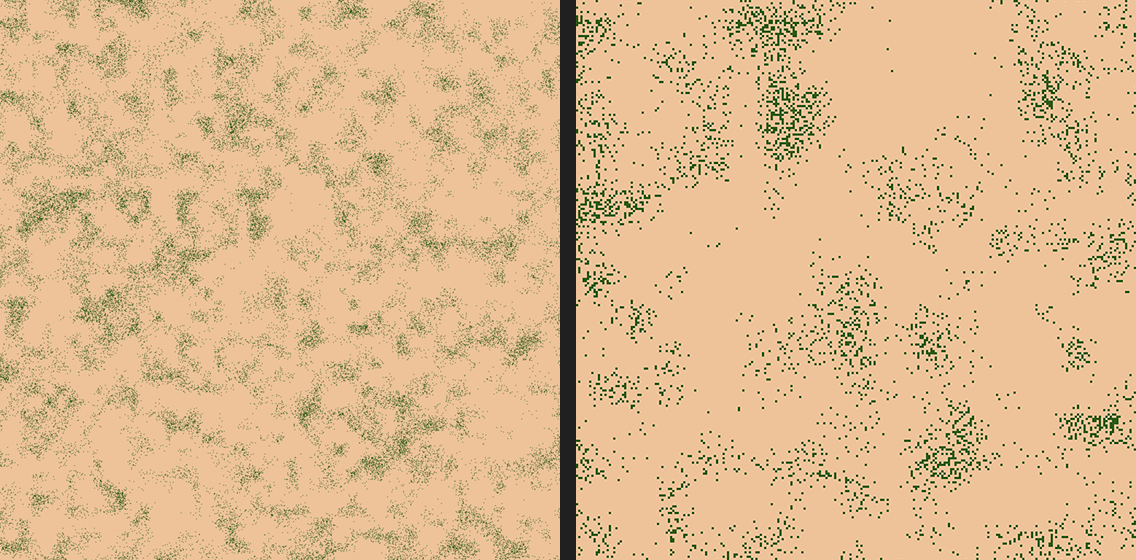
Left, the full canvas; right, a detail of the centre.
A Shadertoy shader for this texture:

```glsl
// Fine green grains scattered over flat tan, gathered in soft moss-like clumps.
// Two octaves of lattice noise set the chance that each tiny square cell is green;
// a cubic filter with a light halo then resolves the cells to the canvas.

#define GRAINS 768.0        // grain cells along the canvas height
#define CLUMPS 46.0         // fine clump lattice along the canvas height
#define FINE_SHARE 0.6      // weight of fine clumps against broad ones
#define BARE_LEVEL 0.33     // noise level below which no grain grows
#define DENSITY 1.32        // grain chance gained above the bare level
#define SOFTNESS 1.16       // filter width in pixels
#define HALO -0.75          // depth of the filter's negative lobe
#define SAND vec3(0.932, 0.765, 0.604)
#define MOSS vec3(0.185, 0.360, 0.105)

// Integer hash of a lattice point, 0 to 1
float hash(vec2 cell, uint seed) {
    uvec2 q = uvec2(ivec2(cell) + 4096);
    uint h = q.x * 1597334677u ^ q.y * 3812015801u ^ seed * 2654435769u;
    h = (h ^ (h >> 16)) * 2146121005u;
    h = (h ^ (h >> 15)) * 2221713035u;
    h ^= h >> 16;
    return float(h >> 8) / 16777216.0;
}

// Smoothly interpolated lattice noise
float valueNoise(vec2 p, uint seed) {
    vec2 cell = floor(p);
    vec2 f = fract(p);
    f = f * f * (3.0 - 2.0 * f);
    float low = mix(hash(cell, seed), hash(cell + vec2(1, 0), seed), f.x);
    float high = mix(hash(cell + vec2(0, 1), seed), hash(cell + vec2(1, 1), seed), f.x);
    return mix(low, high, f.y);
}

// Chance of a grain at a canvas position
float grainChance(vec2 uv) {
    float fine = valueNoise(uv * CLUMPS, 1u);
    float broad = valueNoise(uv * CLUMPS * 0.5 + 0.37, 2u);
    float growth = max(mix(broad, fine, FINE_SHARE) - BARE_LEVEL, 0.0);
    return DENSITY * growth * growth;
}

// Cubic filter weight, zero beyond two units
float cubicWeight(float x) {
    x = abs(x);
    if (x < 1.0) return ((HALO + 2.0) * x - (HALO + 3.0)) * x * x + 1.0;
    if (x < 2.0) return HALO * (((x - 5.0) * x + 8.0) * x - 4.0);
    return 0.0;
}

void mainImage(out vec4 fragColor, in vec2 fragCoord) {
    vec2 p = fragCoord / iResolution.y * GRAINS;
    float width = clamp(SOFTNESS * GRAINS / iResolution.y, 0.75, 6.0);
    int reach = int(ceil(2.0 * width));

    // Filtered coverage of the grain cells around this pixel
    float cover = 0.0;
    float total = 0.0;
    for (int j = -reach; j <= reach; j++) {
        for (int i = -reach; i <= reach; i++) {
            vec2 cell = floor(p) + vec2(i, j);
            vec2 offset = (cell + 0.5 - p) / width;
            float weight = cubicWeight(offset.x) * cubicWeight(offset.y);
            if (weight == 0.0) continue;
            float grain = step(hash(cell, 3u), grainChance((cell + 0.5) / GRAINS));
            cover += weight * grain;
            total += weight;
        }
    }

    vec3 color = mix(SAND, MOSS, cover / total);
    fragColor = vec4(clamp(color, 0.0, 1.0), 1.0);
}
```
